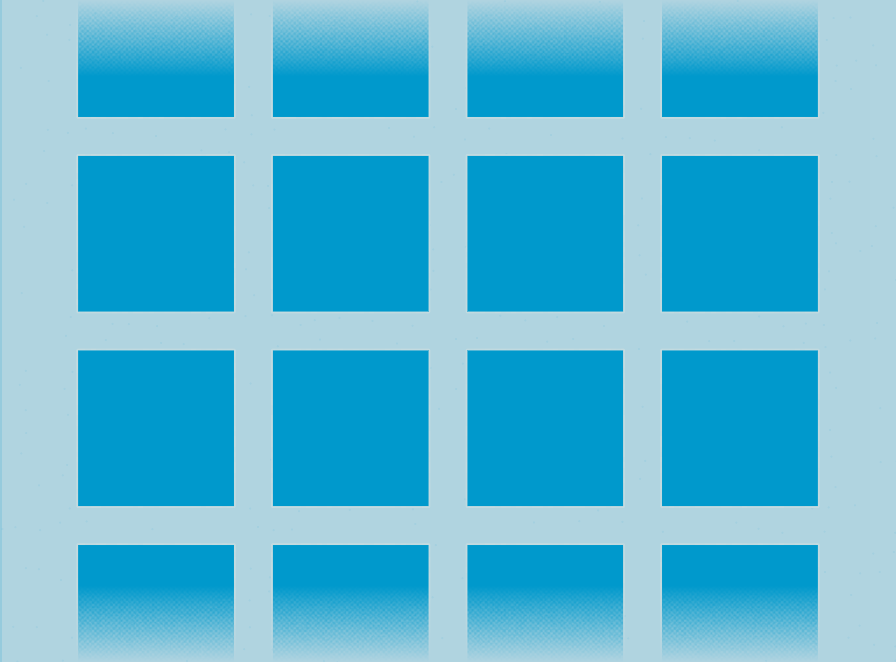
Reproduce this pattern procedurally as a Shadertoy shader.

```glsl
// Four columns of blue square tiles on a pale blue ground, centred on a gap crossing.
// A repeated box distance gives tiles and thin pale rims; the outer rows dissolve
// into the ground through a dithered ramp, and faint specks dust the margins.

const vec3 GROUND = vec3(0.69, 0.83, 0.88);
const vec3 TILE   = vec3(0.00, 0.60, 0.80);
const vec3 RIM    = vec3(0.77, 0.86, 0.88);

// All lengths are fractions of the canvas height.
const float PITCH      = 0.294;
const float HALF_TILE  = 0.4 * PITCH;
const float HALF_COLS  = 2.0;
const float RIM_WIDTH  = 0.0028;
const float FADE_DEPTH = 0.115;
const float GRAIN      = 1.0 / 378.0;

float hash21(vec2 p) {
    vec3 q = fract(vec3(p.xyx) * 0.1031);
    q += dot(q, q.yzx + 33.33);
    return fract((q.x + q.y) * q.z);
}

// Signed distance to a square of the given half side.
float squareDistance(vec2 p, float halfSide) {
    vec2 d = abs(p) - halfSide;
    return length(max(d, 0.0)) + min(max(d.x, d.y), 0.0);
}

// Distance to the nearest tile, with the columns limited on both sides.
float tileDistance(vec2 p) {
    vec2 cell = floor(p / PITCH);
    cell.x = clamp(cell.x, -HALF_COLS, HALF_COLS - 1.0);
    return squareDistance(p - (cell + 0.5) * PITCH, HALF_TILE);
}

float coverage(float d, float pixel) {
    return 1.0 - smoothstep(-0.5 * pixel, 0.5 * pixel, d);
}

// Ramp from the upper and lower canvas edges, broken up by a fine woven dither.
float edgeFade(vec2 p) {
    float t = clamp((0.5 - abs(p.y)) / FADE_DEPTH, 0.0, 1.0);
    vec2 phase = p / GRAIN * 2.1;
    float weave = sin(phase.x) * sin(phase.y);
    float grain = hash21(floor(p / GRAIN) + 500.0) - 0.5;
    return clamp(t + (0.09 * weave + 0.08 * grain) * 4.0 * t * (1.0 - t), 0.0, 1.0);
}

// One small dot at a random place in each cell, present in some cells only.
float specks(vec2 p, float size, float pixel) {
    vec2 id = floor(p / size) + 80.0;
    vec2 spot = 0.2 + 0.6 * vec2(hash21(id), hash21(id + 17.0));
    float d = length((fract(p / size) - spot) * size) - 0.6 * GRAIN;
    return coverage(d, pixel) * step(0.5, hash21(id + 41.0));
}

void mainImage(out vec4 fragColor, in vec2 fragCoord) {
    float pixel = 1.0 / iResolution.y;
    vec2 p = (fragCoord - 0.5 * iResolution.xy) * pixel;
    float side = 0.5 * iResolution.x * pixel;

    float d = tileDistance(p);
    float fade = edgeFade(p);

    // Ground with faint specks and a slightly bluer sliver on the left border
    vec3 color = mix(GROUND, TILE, 0.07 * specks(p, 0.035, pixel));
    color = mix(color, TILE, 0.15 * coverage(p.x + side - 0.003, pixel));

    // Pale rim, slightly uneven along its length
    float uneven = 0.75 + 0.25 * hash21(floor(p / (3.0 * GRAIN)) + 200.0);
    color = mix(color, RIM, coverage(d - RIM_WIDTH, pixel) * fade * uneven);

    // Tile body
    color = mix(color, TILE, coverage(d, pixel) * fade);

    fragColor = vec4(color, 1.0);
}
```
